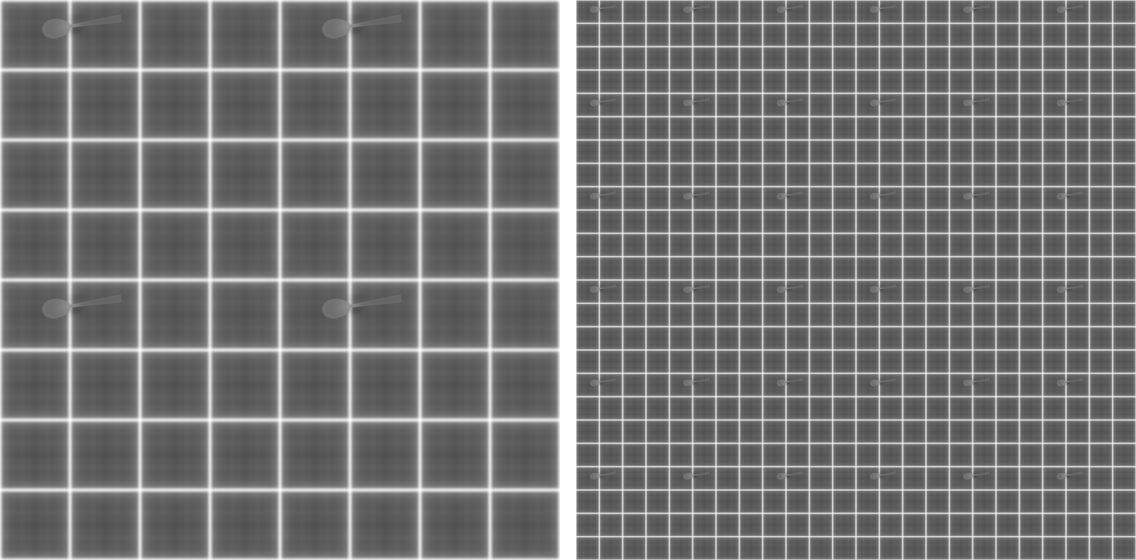
Left: one tile. Right: repeated 3 by 3.
This pattern is drawn by a Shadertoy shader. Its source:

```glsl
// Seamless grey tile grid with glowing white joints and a faint spoon every fourth tile.
#define TILES 8.0
#define SPOON_PERIOD 4.0
#define JOINT_WIDTH 0.034
#define EDGE_FALLOFF 0.12
#define TILE_GREY 0.33
#define EDGE_LIGHT 0.16
#define BAND_DEPTH 0.010
#define BOWL_CENTRE vec2(0.81, 3.595)
#define BOWL_RADII vec2(0.205, 0.137)
#define SPOON_ANGLE 0.156
#define SPOON_OPACITY 0.88

// Combines two light amounts without a crease at the corners.
float screenBlend(vec2 light) {
    return 1.0 - (1.0 - light.x) * (1.0 - light.y);
}

// Tile shading: edge light, faint woven bands and a bright joint.
float tileGrid(vec2 cell) {
    vec2 fromCentre = abs(fract(cell) - 0.5);
    vec2 fromJoint = 0.5 - fromCentre;
    float edge = screenBlend(exp(-fromJoint / EDGE_FALLOFF));
    vec2 joint = exp(-fromJoint * fromJoint / (JOINT_WIDTH * JOINT_WIDTH));
    vec2 bands = cos(fromCentre * 20.9) + 0.4 * cos(fromCentre * 52.0);
    float grey = TILE_GREY + EDGE_LIGHT * edge - BAND_DEPTH * (bands.x + bands.y);
    return mix(grey, 1.0, 0.76 * screenBlend(joint) + 0.22 * joint.x * joint.y);
}

// Spoon coordinates: bowl at the origin, handle along positive x.
vec2 spoonSpace(vec2 cell) {
    vec2 p = mod(cell - BOWL_CENTRE + 0.5 * SPOON_PERIOD, SPOON_PERIOD) - 0.5 * SPOON_PERIOD;
    float c = cos(SPOON_ANGLE), s = sin(SPOON_ANGLE);
    return vec2(c * p.x + s * p.y, c * p.y - s * p.x);
}

float bowlDistance(vec2 p) {
    float taper = 1.0 - 0.7 * clamp(p.x, -0.2, 0.2);
    return (length(p / (BOWL_RADII * vec2(1.0, taper))) - 1.0) * BOWL_RADII.y;
}

float handleDistance(vec2 p) {
    float halfWidth = mix(0.022, 0.052, smoothstep(0.2, 0.93, p.x));
    return max(abs(p.y) - halfWidth, abs(p.x - 0.56) - 0.37);
}

float softSpot(vec2 p, vec2 radii) {
    vec2 q = p / radii;
    return exp(-dot(q, q));
}

void mainImage(out vec4 fragColor, in vec2 fragCoord) {
    vec2 cell = TILES * fragCoord / iResolution.xy;
    float pixel = TILES / min(iResolution.x, iResolution.y);
    vec2 p = spoonSpace(cell);
    float grey = tileGrid(cell);

    // Soft shade around the neck
    grey *= 1.0 - 0.26 * softSpot(p - vec2(0.26, -0.06), vec2(0.11, 0.075));
    grey *= 1.0 - 0.14 * softSpot(p - vec2(0.27, 0.09), vec2(0.15, 0.08));

    // Handle, with a slightly brighter rim
    float handle = handleDistance(p);
    float handleGrey = 0.405 + 0.035 * smoothstep(-0.03, 0.0, handle);
    handleGrey += 0.13 * softSpot(p - vec2(0.22, 0.0), vec2(0.13, 0.08));
    grey = mix(grey, handleGrey, SPOON_OPACITY * smoothstep(pixel, -pixel, handle));

    // Bowl, lit toward the neck
    float bowl = bowlDistance(p);
    float bowlGrey = 0.445 + 0.03 * smoothstep(-0.04, 0.0, bowl);
    bowlGrey += 0.12 * softSpot(p - vec2(0.18, 0.0), vec2(0.16, 0.12));
    grey = mix(grey, bowlGrey, SPOON_OPACITY * smoothstep(pixel, -pixel, bowl));

    fragColor = vec4(vec3(clamp(grey, 0.0, 1.0)), 1.0);
}
```
